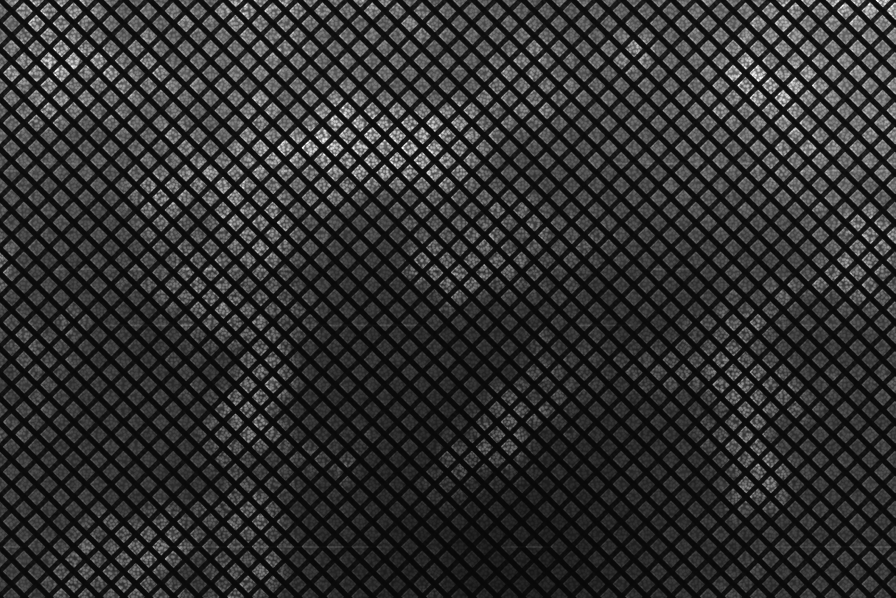
A WebGL 2 fragment shader for this texture:

```glsl
#version 300 es
precision highp float;
// Dark metal plate of raised diamond studs: a lattice turned by 45 degrees holds
// one rounded, bevelled box per cell. Broad lamps, scattered wear patches and fine
// cellular grain change the brightness from stud to stud.

#define REPEATS vec2(36.0, 24.0)    // studs across and down
#define ANCHOR vec2(0.4852, 0.419)  // centre of one stud, in canvas fractions
#define STUD vec2(0.345, 0.365)     // stud half size, in cells
#define CORNER 0.05                 // stud corner radius
#define RIM 0.06                    // bevel width
#define GROOVE 0.025                // groove base brightness
#define GRAIN_SCALE 180.0           // grains over the canvas height
#define WEAR_SCALE 6.0              // wear patches over the canvas height
#define WEAR_GAIN 0.36              // brightness of worn metal
#define SCRATCH_ROWS 170.0          // possible scratch lines over the height

uniform vec2 u_resolution;
out vec4 fragColor;

float hash(vec2 p) {
    p = fract(p * vec2(0.1031, 0.1137));
    p += dot(p, p.yx + 33.33);
    return fract((p.x + p.y) * p.x);
}

float valueNoise(vec2 p) {
    vec2 i = floor(p), f = fract(p);
    f = f * f * (3.0 - 2.0 * f);
    float low = mix(hash(i), hash(i + vec2(1, 0)), f.x);
    float high = mix(hash(i + vec2(0, 1)), hash(i + vec2(1, 1)), f.x);
    return mix(low, high, f.y);
}

float clouds(vec2 p) {
    float sum = 0.0, weight = 0.5;
    for (int octave = 0; octave < 4; octave++) {
        sum += weight * valueNoise(p);
        p = mat2(1.6, 1.2, -1.2, 1.6) * p + 7.3;
        weight *= 0.6;
    }
    return sum / 1.088;
}

// Distance to the nearest scattered point
float cellular(vec2 p) {
    vec2 i = floor(p), f = fract(p);
    float nearest = 2.0;
    for (int y = -1; y <= 1; y++)
        for (int x = -1; x <= 1; x++) {
            vec2 o = vec2(x, y);
            vec2 point = vec2(hash(i + o + 3.0), hash(i + o + 71.0));
            nearest = min(nearest, length(o + point - f));
        }
    return nearest;
}

float roundedBox(vec2 p, vec2 halfSize, float radius) {
    vec2 d = abs(p) - halfSize + radius;
    return length(max(d, 0.0)) + min(max(d.x, d.y), 0.0) - radius;
}

float glow(vec2 p, vec2 centre, float radius) {
    vec2 d = (p - centre) / radius;
    return exp(-dot(d, d));
}

// Broad light: strong from above, dim in the middle and lowest at the base
float lighting(vec2 p, float aspect) {
    float side = 2.0 * p.x / aspect - 1.0;
    float light = 0.19 + 0.16 * smoothstep(0.42, 0.95, p.y);
    light += 0.05 * side * side;
    light += 0.08 * glow(p, vec2(0.32 * aspect, 0.82), 0.22);
    light += 0.11 * glow(p, vec2(0.95 * aspect, 0.86), 0.30);
    return light - 0.07 * glow(p, vec2(0.56 * aspect, 0.06), 0.28);
}

void main() {
    vec2 p = gl_FragCoord.xy / u_resolution.y;
    float aspect = u_resolution.x / u_resolution.y;

    // Diagonal lattice: x runs up and right, y runs up and left
    vec2 q = (gl_FragCoord.xy / u_resolution - ANCHOR) * REPEATS;
    vec2 lattice = vec2(q.x + q.y, q.y - q.x) + 0.5;
    vec2 cell = fract(lattice) - 0.5;
    vec2 id = floor(lattice);
    float soft = 1.0 * REPEATS.y / u_resolution.y;
    float edge = roundedBox(cell, STUD, CORNER);
    float stud = 1.0 - smoothstep(-soft, soft, edge);

    // Grain, and wear that gathers where the light falls
    float grain = smoothstep(0.75, 0.1, cellular(p * GRAIN_SCALE));
    float fleck = valueNoise(p * GRAIN_SCALE * 1.2 + 40.0);
    float rough = 0.6 * grain + 0.4 * fleck;
    float light = lighting(p, aspect);
    float patches = clouds(p * WEAR_SCALE + vec2(31.4, 18.6)) + 0.4 * (light - 0.24);
    patches += 0.18 * glow(p, vec2(0.58 * aspect, 0.30), 0.09);
    patches += 0.12 * glow(p, vec2(0.49 * aspect, 0.60), 0.08);
    patches += 0.10 * glow(p, vec2(0.33 * aspect, 0.82), 0.12);
    float wear = smoothstep(0.46, 0.88, patches) * (0.5 + 0.9 * light);

    // Stud face with a thin lit rim
    float variation = 0.92 + 0.16 * hash(id + 90.0);
    float face = light * variation * (0.72 + 0.56 * rough);
    face += WEAR_GAIN * wear * rough * 1.5;
    float rim = smoothstep(-RIM - soft, -RIM, edge);
    face *= 1.0 + rim * (0.15 + 0.35 * dot(cell, vec2(-0.7, 0.7)));

    // Groove floor, slightly darker along the falling diagonals
    float shade = smoothstep(0.30, 0.42, abs(cell.x));
    float groove = GROOVE + 0.18 * light * (1.0 - 0.6 * shade) * (0.5 + rough);

    // Sparse horizontal scratches
    float row = p.y * SCRATCH_ROWS;
    float scratch = step(0.95, hash(vec2(floor(row), 17.0)));
    scratch *= pow(sin(3.14159 * fract(row)), 2.0);
    scratch *= smoothstep(0.45, 0.8, valueNoise(vec2(p.x * 9.0, floor(row))));

    float tone = mix(groove, face, stud) + 0.07 * scratch * (0.3 + stud);
    fragColor = vec4(vec3(clamp(tone, 0.0, 1.0)), 1.0);
}
```
